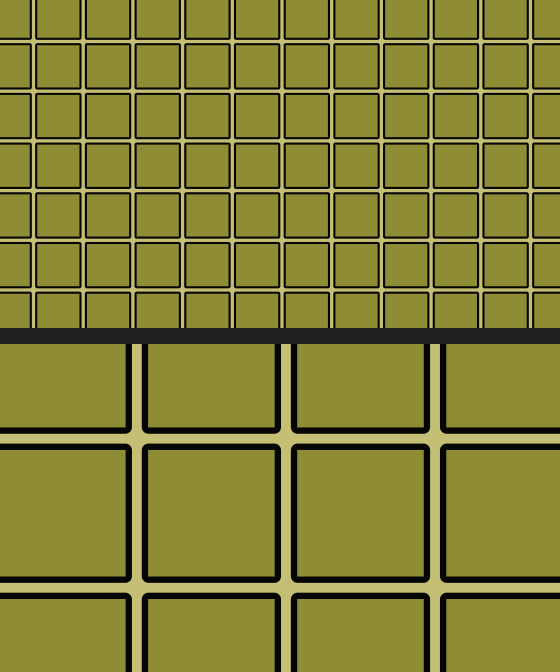
Top, the full canvas; bottom, a detail of the centre.
Give the GLSL for this pattern, as a WebGL 2 fragment shader.

```glsl
#version 300 es
precision highp float;
// Square olive tiles with dark outlines on a pale grout grid.
// Each cell folds to one rounded-box distance, which gives both the
// outer edge of the outline and, offset inward, the face of the tile.

uniform vec2 u_resolution;
out vec4 fragColor;

// Signed distance to a rounded square, negative inside
float roundedSquare(vec2 p, float halfSize, float radius) {
    vec2 q = abs(p) - halfSize + radius;
    return length(max(q, 0.0)) + min(max(q.x, q.y), 0.0) - radius;
}

// Antialiased coverage of the inside of a distance field
float coverage(float distanceToEdge, float pixel) {
    return clamp(0.5 - distanceToEdge / pixel, 0.0, 1.0);
}

void main() {
    // Tile units: 6.6 rows fill the canvas height, about 11.26 columns its width
    float rows = 6.6;
    float pixel = rows / u_resolution.y;
    vec2 grid = gl_FragCoord.xy * pixel - vec2(0.674, 0.765);
    vec2 cell = fract(grid) - 0.5;

    float tile = roundedSquare(cell, 0.467, 0.045);

    // Grout, then the outline, then the flat face inside it
    vec3 grout = vec3(0.77, 0.75, 0.46);
    vec3 outline = vec3(0.02, 0.02, 0.01);
    vec3 face = vec3(0.56, 0.55, 0.21);
    vec3 color = mix(grout, outline, coverage(tile, pixel));
    color = mix(color, face, coverage(tile + 0.0425, pixel));

    fragColor = vec4(color, 1.0);
}
```
